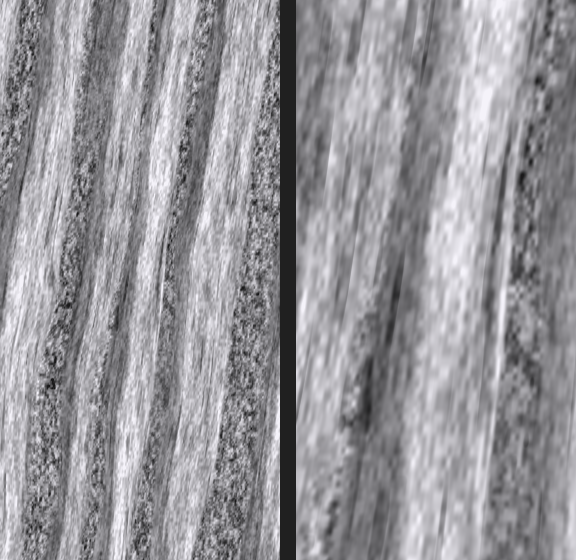
Left: the whole. Right: its middle third, enlarged.
Reproduce this texture procedurally as a WebGL 1 fragment shader.

```glsl
precision highp float;
// Leaning light and dark bands of streaked, speckled grey stone.
uniform vec2 u_resolution;

const vec3 STONE_TINT = vec3(1.0, 0.992, 1.022);
const float LIGHT_TONE = 0.75;
const float SPECKLE_TONE = 0.51;
const float SEAM_TONE = 0.46;

float hash(vec2 cell) {
  return fract(sin(dot(cell, vec2(12.9898, 78.233))) * 43758.5453);
}

float valueNoise(vec2 p) {
  vec2 cell = floor(p);
  vec2 f = fract(p);
  f = f * f * (3.0 - 2.0 * f);
  float low = mix(hash(cell), hash(cell + vec2(1.0, 0.0)), f.x);
  float high = mix(hash(cell + vec2(0.0, 1.0)), hash(cell + vec2(1.0, 1.0)), f.x);
  return mix(low, high, f.y);
}

// Noise centred on zero, with separate frequencies across and along the bands.
float grain(vec2 p, float across, float along, float seed) {
  return valueNoise(p * vec2(across, along) + seed * vec2(17.3, 31.7)) - 0.5;
}

// Straightens the lean, so x runs across the layers and y along them.
vec2 layerSpace(vec2 p) {
  float lean = 0.09 * p.y + 0.02 * p.y * p.y;
  float wobble = 0.035 * grain(p, 2.5, 2.2, 1.0) + 0.012 * grain(p, 8.0, 5.0, 2.0);
  return vec2(p.x - lean + wobble, p.y);
}

float stripe(float x, float centre, float halfWidth, float blur) {
  return 1.0 - smoothstep(halfWidth - blur, halfWidth + blur, abs(x - centre));
}

// Returns coverage of the light bands (x) and of the dark seams beside them (y).
vec2 layerCoverage(vec2 q) {
  vec2 coverage = vec2(0.0);
  float ragged = q.x + 0.035 * grain(q, 45.0, 2.5, 3.0) + 0.014 * grain(q, 110.0, 14.0, 4.0);
  for (int i = -1; i < 5; i++) {
    float index = float(i);
    float centre = 0.24 * index - 0.08 * max(0.0, sin(index - 1.0));
    centre += 0.045 * grain(vec2(index, q.y), 1.0, 1.1, 5.0);
    float halfWidth = 0.055 + 0.015 * cos(index * 2.1);
    halfWidth *= 1.0 + 0.7 * grain(vec2(index, q.y), 1.0, 1.6, 6.0);
    float seamCentre = centre - halfWidth - 0.025;
    coverage.x = max(coverage.x, stripe(ragged, centre, halfWidth, 0.012));
    coverage.y = max(coverage.y, stripe(ragged, seamCentre, 0.024, 0.012));
  }
  return coverage;
}

// Long streaks and short fibres, with thin dark cracks.
float fibreTone(vec2 q) {
  float tone = 0.26 * grain(q, 48.0, 2.2, 7.0) + 0.26 * grain(q, 120.0, 16.0, 8.0);
  tone += 0.24 * grain(q, 190.0, 75.0, 9.0);
  float crack = smoothstep(0.22, 0.42, grain(q, 105.0, 7.0, 10.0));
  return tone - 0.2 * crack;
}

// Short, high contrast mineral flecks.
float speckleTone(vec2 q) {
  float tone = 0.46 * grain(q, 105.0, 52.0, 11.0) + 0.36 * grain(q, 190.0, 125.0, 12.0);
  float pit = smoothstep(0.2, 0.4, grain(q, 85.0, 42.0, 13.0));
  return tone + 0.16 * grain(q, 24.0, 3.0, 14.0) - 0.15 * pit;
}

void main() {
  vec2 q = layerSpace(gl_FragCoord.xy / u_resolution.x);
  vec2 coverage = layerCoverage(q);
  float fibre = fibreTone(q);

  // Dark ground: speckle, crossed by smoother seams and faint pale threads.
  float patchy = smoothstep(0.08, 0.3, grain(q, 11.0, 0.8, 15.0));
  float seam = max(coverage.y * 0.85, patchy * 0.6);
  float thread = smoothstep(0.2, 0.42, grain(q, 32.0, 1.2, 16.0));
  float ground = mix(SPECKLE_TONE + speckleTone(q), SEAM_TONE + 0.85 * fibre, seam);
  ground += 0.14 * thread;

  float tone = mix(ground, LIGHT_TONE + fibre, coverage.x);
  gl_FragColor = vec4(clamp(tone, 0.1, 0.96) * STONE_TINT, 1.0);
}
```
